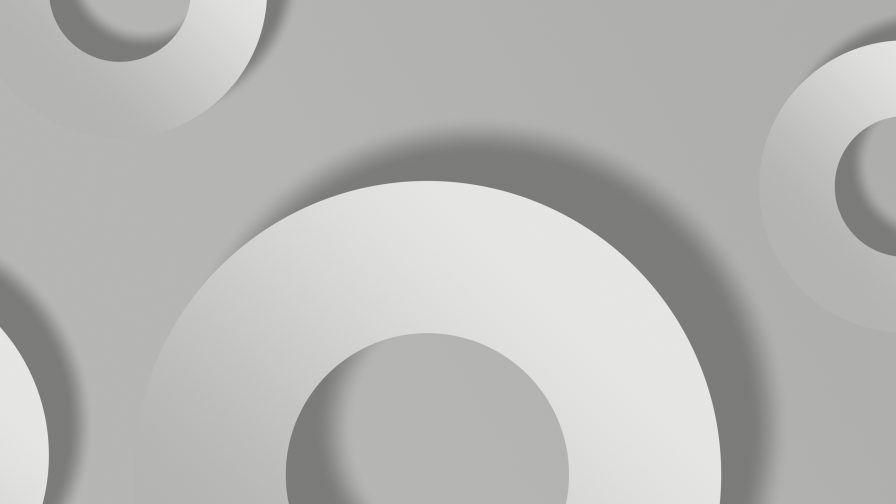
Write a WebGL 1 fragment shader that draws this background.

```glsl
precision highp float;
// Pale paper rings with diagonal shading and soft shadows on a grey wall.

uniform vec2 u_resolution;

// Signed distance to a flat ring whose hole is 0.48 of its outer radius.
float ringDistance(vec2 p, float radius) {
  return abs(length(p) - 0.741 * radius) - 0.259 * radius;
}

// Lays one ring and its shadow, cast up and to the right, over a base colour.
vec3 addRing(vec3 base, vec2 p, vec2 center, float radius) {
  vec2 q = p - center;
  float pixel = 1.0 / u_resolution.y;

  // Shadow, with a blur that grows with the ring
  float shadowDist = ringDistance(q - vec2(0.167, 0.157) * radius, radius);
  float blur = 0.068 * radius;
  float shadow = 1.0 - smoothstep(-blur, blur, shadowDist);
  vec3 color = mix(base, vec3(0.484, 0.484, 0.476), shadow);

  // Face, fading into the wall at its lower left
  float diagonal = dot(q, vec2(0.7071)) / radius;
  float light = smoothstep(-0.8, 0.85, diagonal);
  vec3 face = mix(vec3(0.704, 0.704, 0.697), vec3(0.9, 0.9, 0.893), light);
  float cover = 1.0 - smoothstep(-0.7 * pixel, 0.7 * pixel, ringDistance(q, radius));
  return mix(color, face, cover);
}

// Hash without sine, for a faint dither.
float hash(vec2 p) {
  vec3 h = fract(p.xyx * 0.1031);
  h += dot(h, h.yzx + 33.33);
  return fract((h.x + h.y) * h.z);
}

void main() {
  vec2 p = gl_FragCoord.xy / u_resolution.y;

  // Wall, slightly darker toward the upper right
  float shade = smoothstep(0.6, 2.3, p.x + 0.6 * p.y);
  vec3 color = mix(vec3(0.712, 0.712, 0.704), vec3(0.682, 0.682, 0.675), shade);

  // Rings
  color = addRing(color, p, vec2(0.238, 1.018), 0.292);
  color = addRing(color, p, vec2(1.796, 0.630), 0.290);
  color = addRing(color, p, vec2(-0.285, 0.097), 0.382);
  color = addRing(color, p, vec2(0.848, 0.058), 0.583);

  color += (hash(gl_FragCoord.xy) - 0.5) / 255.0;
  gl_FragColor = vec4(color, 1.0);
}
```
